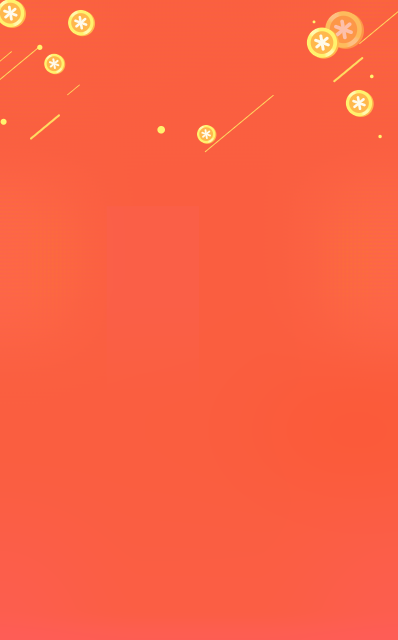
This background is drawn by a WebGL 1 fragment shader. Its source:

```glsl
precision highp float;
uniform vec2 u_resolution;

#define BASE vec3(0.98, 0.37, 0.25)
#define ROSE vec3(1.0, 0.365, 0.36)
#define CORAL vec3(1.0, 0.405, 0.30)
#define AMBER vec3(0.98, 0.48, 0.15)
#define YELLOW vec3(1.0, 0.95, 0.43)
#define GOLD vec3(1.0, 0.72, 0.30)
#define WEAVE_COUNT 100.0
#define WEAVE_STRENGTH 0.32
#define STREAK_DIR vec2(0.77, -0.638)
#define MARK_TILT 0.35

// Antialiased coverage of a signed distance, in canvas widths
float cover(float d) {
  return clamp(0.5 - d * u_resolution.x, 0.0, 1.0);
}

float segmentDistance(vec2 p, vec2 a, vec2 b) {
  vec2 ab = b - a;
  return length(p - a - ab * clamp(dot(p - a, ab) / dot(ab, ab), 0.0, 1.0));
}

vec2 hashGradient(vec2 cell) {
  float h = fract(sin(dot(cell, vec2(127.1, 311.7))) * 43758.5);
  return vec2(cos(6.2832 * h), sin(6.2832 * h));
}

float gradientNoise(vec2 p) {
  vec2 i = floor(p), f = fract(p);
  vec2 w = f * f * f * (f * (f * 6.0 - 15.0) + 10.0);
  vec2 e = vec2(1.0, 0.0);
  float low = mix(dot(hashGradient(i), f),
                  dot(hashGradient(i + e.xy), f - e.xy), w.x);
  float high = mix(dot(hashGradient(i + e.yx), f - e.yx),
                   dot(hashGradient(i + e.xx), f - e.xx), w.x);
  return mix(low, high, w.y);
}

// Soft round falloff with separate radii
float glow(vec2 p, vec2 center, vec2 radius) {
  vec2 q = (p - center) / radius;
  return exp(-dot(q, q));
}

vec3 background(vec2 p, float v) {
  float side = smoothstep(0.14, 0.5, abs(p.x - 0.5));
  vec3 col = BASE;
  col = mix(col, vec3(0.985, 0.35, 0.22), 0.8 * glow(p, vec2(0.9, 1.08), vec2(0.3, 0.2)));
  col = mix(col, CORAL, 0.7 * side * smoothstep(0.3, 0.6, p.y) * smoothstep(1.0, 0.72, p.y));
  col = mix(col, ROSE, 0.35 * smoothstep(0.68, 1.0, v) * (0.5 + side));
  col = mix(col, ROSE, 0.6 * smoothstep(0.95, 1.0, v));

  // Faint rectangular panel left of centre
  float panel = cover(max(abs(p.x - 0.384) - 0.116, 0.518 - p.y));
  col = mix(col, vec3(0.98, 0.375, 0.29), 0.75 * panel * smoothstep(1.05, 0.7, p.y));

  // Woven tint, strongest at the top corners and along the sides
  float topWeave = smoothstep(0.48, 0.08, p.y) * (0.35 + 0.65 * side);
  float sideWeave = side * smoothstep(0.34, 0.55, p.y) * smoothstep(1.08, 0.6, p.y);
  sideWeave *= mix(1.0, 0.45, cover(0.75 - p.y));
  float mottling = 0.9 + 0.7 * gradientNoise(p * vec2(7.0, 9.0));
  float amount = max(topWeave, sideWeave) * mottling * (1.0 - panel);
  vec2 threads = sin(6.2832 * WEAVE_COUNT * p);
  float weave = 0.6 * threads.y + 0.4 * threads.x * threads.y;
  col = mix(col, mix(ROSE, AMBER, 0.5 + 0.5 * weave), WEAVE_STRENGTH * amount);

  // Amber pools beside both edges
  float pools = glow(vec2(abs(p.x - 0.5), p.y), vec2(0.38, 0.66), vec2(0.07, 0.13));
  return mix(col, AMBER, 0.22 * pools * (0.6 + 0.4 * threads.x));
}

void streak(inout vec3 col, vec2 p, vec2 start, float len, float halfWidth) {
  float d = segmentDistance(p, start, start + STREAK_DIR * len);
  col = mix(col, vec3(1.0, 0.86, 0.38), cover(d - halfWidth));
}

void dotSpot(inout vec3 col, vec2 p, vec2 center, float radius) {
  col = mix(col, YELLOW, cover(length(p - center) - radius));
}

// Coin with a shaded edge, bright rim and abstract spark
void coin(inout vec3 col, vec2 p, vec2 center, float radius, float opacity) {
  vec2 q = p - center;
  float r = length(q);
  float spark = 1.0;
  for (int i = 0; i < 3; i++) {
    float angle = MARK_TILT + float(i) * 1.0472;
    vec2 arm = 0.44 * radius * vec2(cos(angle), sin(angle));
    spark = min(spark, segmentDistance(q, -arm, arm));
  }
  float glint = smoothstep(0.88, 1.0, abs(dot(q, vec2(0.6, 0.8))) / max(r, 0.001));
  vec3 rim = mix(YELLOW, vec3(1.0, 1.0, 0.85), 0.6 * glint);
  vec3 face = mix(GOLD, rim, cover(r - radius));
  face = mix(face, GOLD, cover(r - 0.75 * radius));
  face = mix(face, vec3(1.0, 0.98, 0.92), cover(spark - 0.1 * radius));
  float body = min(r, length(q - radius * vec2(0.12, 0.06))) - radius;
  col = mix(col, face, opacity * cover(body));
}

void main() {
  // Canvas widths, measured down from the top left
  vec2 p = vec2(gl_FragCoord.x, u_resolution.y - gl_FragCoord.y) / u_resolution.x;
  vec3 col = background(p, 1.0 - gl_FragCoord.y / u_resolution.y);

  streak(col, p, vec2(-0.01, 0.208), 0.142, 0.0012);
  streak(col, p, vec2(-0.01, 0.162), 0.05, 0.001);
  streak(col, p, vec2(0.170, 0.238), 0.038, 0.001);
  streak(col, p, vec2(0.078, 0.348), 0.091, 0.0026);
  streak(col, p, vec2(0.516, 0.381), 0.221, 0.0012);
  streak(col, p, vec2(0.840, 0.204), 0.091, 0.0026);
  streak(col, p, vec2(0.904, 0.109), 0.15, 0.0012);

  dotSpot(col, p, vec2(0.100, 0.119), 0.0065);
  dotSpot(col, p, vec2(0.009, 0.306), 0.0075);
  dotSpot(col, p, vec2(0.405, 0.326), 0.0095);
  dotSpot(col, p, vec2(0.789, 0.055), 0.0035);
  dotSpot(col, p, vec2(0.934, 0.192), 0.0045);
  dotSpot(col, p, vec2(0.955, 0.343), 0.0042);

  coin(col, p, vec2(0.026, 0.033), 0.035, 1.0);
  coin(col, p, vec2(0.203, 0.057), 0.032, 1.0);
  coin(col, p, vec2(0.136, 0.160), 0.025, 1.0);
  coin(col, p, vec2(0.518, 0.337), 0.023, 1.0);
  coin(col, p, vec2(0.863, 0.074), 0.046, 0.62);
  coin(col, p, vec2(0.809, 0.107), 0.038, 1.0);
  coin(col, p, vec2(0.902, 0.259), 0.033, 1.0);

  gl_FragColor = vec4(col, 1.0);
}
```
